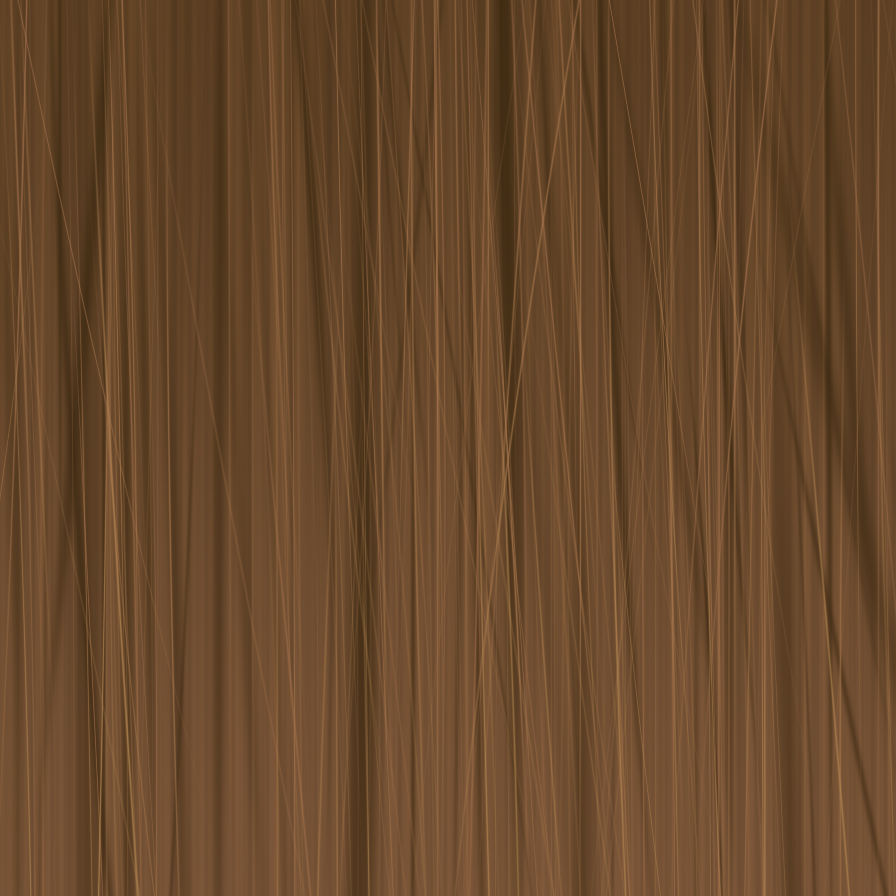
This texture is drawn by a WebGL 1 fragment shader. Its source:

```glsl
precision highp float;
uniform vec2 u_resolution;

#define SHADOW_COUNT 56
#define STRAND_COUNT 210
#define SHADOW_OPACITY 0.78
#define STRAND_OPACITY 0.72
#define STRAND_WIDTH 0.00095
#define LEAN -0.035
#define SPREAD 0.2
#define STREAK_CONTRAST 0.17

const vec3 TOP_BROWN = vec3(0.368, 0.252, 0.140);
const vec3 BOTTOM_BROWN = vec3(0.472, 0.328, 0.215);
const vec3 SHADOW_TOP = vec3(0.225, 0.155, 0.060);
const vec3 SHADOW_BOTTOM = vec3(0.265, 0.180, 0.085);
const vec3 COPPER = vec3(0.63, 0.43, 0.29);
const vec3 GOLD = vec3(0.76, 0.58, 0.34);

float hash(float n) {
  return fract(sin(n * 12.9898) * 43758.5453);
}

vec2 gradientAt(vec2 cell) {
  float angle = 6.28318 * hash(dot(cell, vec2(1.0, 57.31)) + 3.7);
  return vec2(cos(angle), sin(angle));
}

float gradientNoise(vec2 p) {
  vec2 i = floor(p);
  vec2 f = p - i;
  vec2 u = f * f * f * (f * (f * 6.0 - 15.0) + 10.0);
  vec2 e = vec2(1.0, 0.0);
  float a = dot(gradientAt(i), f);
  float b = dot(gradientAt(i + e.xy), f - e.xy);
  float c = dot(gradientAt(i + e.yx), f - e.yx);
  float d = dot(gradientAt(i + e.xx), f - e.xx);
  return mix(mix(a, b, u.x), mix(c, d, u.x), u.y);
}

// Sideways position of a hair at height y; most hairs hang almost straight
float hairPath(float root, float seed, float y) {
  float t = y - 0.5;
  float side = hash(seed + 0.31) * 2.0 - 1.0;
  float slope = LEAN * hash(seed + 0.57) * 2.0 + SPREAD * side * side * side;
  float bend = 0.07 * (hash(seed + 0.83) - 0.5);
  return root + (slope * t + bend * t * t) * smoothstep(0.0, 0.7, hash(seed + 0.19));
}

// Fades a hair in and out along its length
float lengthFade(float seed, float y) {
  float middle = hash(seed + 0.13);
  float reach = mix(0.45, 1.2, hash(seed + 0.47));
  return 1.0 - smoothstep(0.15, 1.0, abs(y - middle) / reach);
}

// Soft line whose width never drops below a pixel
float softLine(float dist, float width, float pixel) {
  float w = max(width, 0.6 * pixel);
  float d = dist / w;
  return exp(-d * d) * width / w;
}

void main() {
  vec2 uv = gl_FragCoord.xy / u_resolution;
  float pixel = 1.0 / u_resolution.x;

  // Base gradient with fine vertical streaks
  vec3 color = mix(BOTTOM_BROWN, TOP_BROWN, smoothstep(-0.1, 1.1, uv.y));
  float streaks = 0.5 * gradientNoise(vec2(uv.x * 34.0, uv.y * 0.5))
                + 0.8 * gradientNoise(vec2(uv.x * 95.0 + 40.0, uv.y * 0.4 + 9.0))
                + 0.7 * gradientNoise(vec2(uv.x * 210.0 + 90.0, uv.y * 0.4 + 21.0));
  color *= 1.0 + STREAK_CONTRAST * streaks;

  // Soft dark locks, tapered towards their ends
  vec3 shadow = mix(SHADOW_BOTTOM, SHADOW_TOP, uv.y);
  for (int i = 0; i < SHADOW_COUNT; i++) {
    float seed = float(i) * 1.37 + 11.0;
    float root = (float(i) + 1.6 * hash(seed)) / float(SHADOW_COUNT) - 0.01;
    float fade = lengthFade(seed, uv.y);
    float size = hash(seed + 0.71);
    float width = mix(0.002, 0.014, size * size) * (0.5 + 0.5 * fade);
    float line = softLine(uv.x - hairPath(root, seed, uv.y), width, pixel);
    float opacity = SHADOW_OPACITY * mix(0.25, 1.0, hash(seed + 0.91));
    color = mix(color, shadow, line * fade * opacity);
  }

  // Thin bright hairs, gathered in loose groups
  for (int i = 0; i < STRAND_COUNT; i++) {
    float seed = float(i) * 1.73 + 301.0;
    float group = floor(float(i) / 5.0);
    float scatter = mix(0.03, 0.2, hash(group + 77.7));
    float root = hash(group + 51.3) * 1.1 - 0.05 + scatter * (hash(seed) - 0.5);
    float width = STRAND_WIDTH * mix(0.6, 1.3, hash(seed + 0.71));
    float line = softLine(uv.x - hairPath(root, seed, uv.y), width, pixel);
    float glow = hash(seed + 0.91);
    float opacity = STRAND_OPACITY * mix(0.25, 1.0, glow * glow);
    vec3 tint = mix(COPPER, GOLD, hash(seed + 0.23) * (1.0 - 0.8 * uv.y));
    color = mix(color, tint, line * lengthFade(seed, uv.y) * opacity);
  }

  gl_FragColor = vec4(color, 1.0);
}
```
